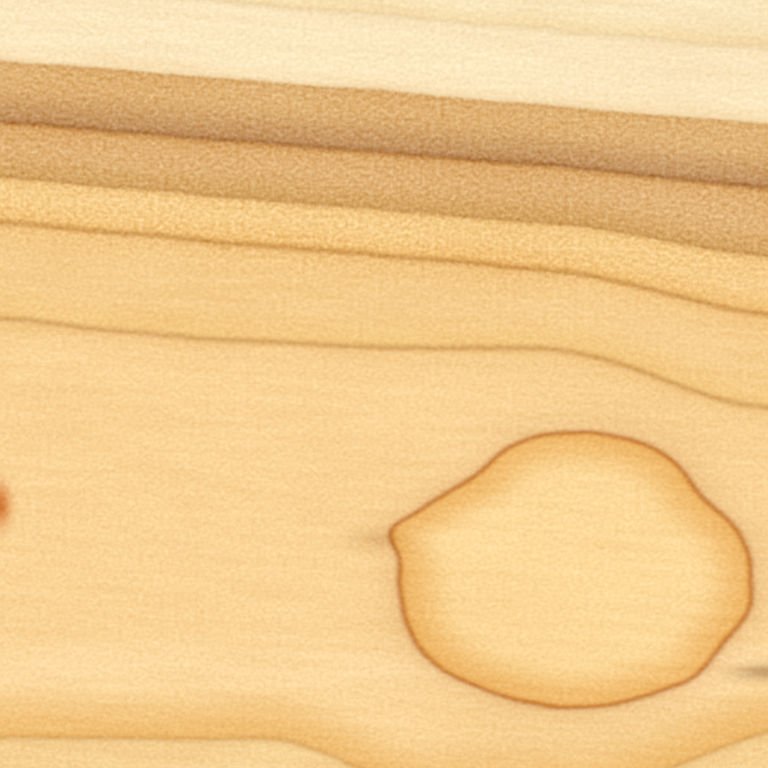
This texture is drawn by a Shadertoy shader. Its source:

```glsl
vec2 hashGradient(vec2 cell) {
    vec2 h = vec2(dot(cell, vec2(127.1, 311.7)), dot(cell, vec2(269.5, 183.3)));
    return 2.0 * fract(sin(h) * 43758.55) - 1.0;
}

float gradientNoise(vec2 p) {
    vec2 cell = floor(p), f = fract(p);
    vec2 w = f * f * f * (f * (f * 6.0 - 15.0) + 10.0);
    float a = dot(hashGradient(cell), f);
    float b = dot(hashGradient(cell + vec2(1, 0)), f - vec2(1, 0));
    float c = dot(hashGradient(cell + vec2(0, 1)), f - vec2(0, 1));
    float d = dot(hashGradient(cell + 1.0), f - 1.0);
    return mix(mix(a, b, w.x), mix(c, d, w.x), w.y);
}

float bump(float x, float centre, float width) {
    float t = (x - centre) / width;
    return exp(-t * t);
}

// Height of a growth ring: a sloped line that dips above the knot
float ringHeight(float x, float start, float slope, float dip) {
    return start + slope * x - dip * smoothstep(0.7, 1.03, x);
}

// Adds the band above a ring, a thin late-wood line and a warm stain below it
vec3 addRing(vec3 below, float d, vec3 near, vec3 far, float width, float line) {
    below -= line * vec3(0.2, 0.4, 0.6) * exp(min(d, 0.0) / 0.018);
    vec3 above = mix(near, far, smoothstep(0.0, width, d));
    vec3 col = mix(below, above, smoothstep(-0.003, 0.003, d));
    return col - line * vec3(0.7, 0.85, 0.8) * bump(d, 0.0, 0.0045);
}

// Signed distance to the lopsided knot outline, negative inside
float knotDistance(vec2 p) {
    p = (p - vec2(0.749, 0.258)) / vec2(0.228, 0.179);
    float angle = atan(p.y, p.x);
    float radius = 1.0
        - 0.11 * bump(angle, 2.3, 0.3)
        + 0.09 * bump(angle, 2.88, 0.13)
        - 0.10 * bump(angle, 0.63, 0.32)
        + 0.055 * bump(angle, -2.53, 0.35)
        + 0.03 * bump(angle, -0.27, 0.18)
        + 0.03 * bump(angle, -0.87, 0.16)
        + 0.012 * gradientNoise(p * 5.0);
    return (length(p) - radius) * 0.19;
}

void mainImage(out vec4 fragColor, in vec2 fragCoord) {
    vec2 uv = fragCoord / iResolution.xy;
    float x = uv.x;
    float y = uv.y + 0.004 * gradientNoise(uv * vec2(9.0, 5.0))
                   + 0.0015 * gradientNoise(uv * vec2(45.0, 20.0));

    // Growth rings, from the bottom up
    float lowRing = 0.038 - 0.07 * smoothstep(0.34, 0.58, x) + 0.085 * smoothstep(0.75, 1.05, x);
    vec3 col = addRing(vec3(0.97, 0.83, 0.59), y - lowRing,
        vec3(0.94, 0.74, 0.44), vec3(0.98, 0.83, 0.59), 0.08, 0.08);
    col += vec3(0.01, 0.025, 0.04) * bump(y, 0.13, 0.04);

    float archRing = ringHeight(x, 0.586, -0.124, 0.09) + 0.096 * x * x;
    col = addRing(col, y - archRing, vec3(0.96, 0.79, 0.51), vec3(0.97, 0.81, 0.56), 0.05, 0.14);
    col = addRing(col, y - ringHeight(x, 0.711, -0.086, 0.035),
        vec3(0.95, 0.76, 0.47), vec3(0.97, 0.81, 0.55), 0.04, 0.16);
    col = addRing(col, y - ringHeight(x, 0.768, -0.082, 0.02),
        vec3(0.84, 0.65, 0.39), vec3(0.89, 0.71, 0.48), 0.045, 0.07);
    col = addRing(col, y - ringHeight(x, 0.841, -0.08, 0.006),
        vec3(0.77, 0.58, 0.38), vec3(0.88, 0.70, 0.46), 0.055, 0.14);
    col = addRing(col, y - ringHeight(x, 0.922, -0.083, 0.0),
        vec3(0.98, 0.88, 0.70), vec3(0.99, 0.91, 0.75), 0.03, 0.04);
    col = addRing(col, y - ringHeight(x, 1.023, -0.086, 0.0),
        vec3(0.97, 0.87, 0.67), vec3(0.98, 0.90, 0.73), 0.03, 0.04);

    // Knot: warm rim, pale heart, thin outline and faint halo
    float d = knotDistance(uv);
    col -= vec3(0.05, 0.08, 0.08) * exp(-max(d, 0.0) / 0.018);
    vec3 heart = mix(vec3(0.94, 0.72, 0.41), vec3(0.99, 0.85, 0.60), smoothstep(0.0, 0.065, -d));
    col = mix(col, heart, smoothstep(0.003, -0.003, d));
    col -= vec3(0.13, 0.20, 0.19) * bump(d, 0.0, 0.004);

    // Small stains: reddish at the left edge, grey-brown beside the knot
    col -= vec3(0.15, 0.36, 0.38) * bump(x, 0.0, 0.013) * bump(uv.y, 0.342, 0.025);
    col -= vec3(0.22, 0.24, 0.22) * bump(x, 1.0, 0.04) * bump(uv.y, 0.125, 0.010);
    col -= vec3(0.06, 0.08, 0.08) * bump(x, 0.49, 0.035) * bump(uv.y, 0.298, 0.012);

    // Fibres along the grain and fine pore speckle, stronger in dark wood
    float along = uv.y + 0.06 * x;
    float fibre = gradientNoise(vec2(x * 7.0, along * 85.0))
                + 0.6 * gradientNoise(vec2(x * 18.0, along * 170.0));
    float speckle = gradientNoise(uv * vec2(150.0, 190.0))
                  + 0.5 * gradientNoise(uv * 260.0 + 31.0);
    float darkWood = smoothstep(0.66, 0.48, col.b) * smoothstep(0.64, 0.74, uv.y + 0.08 * x);
    col += vec3(0.018, 0.03, 0.042) * fibre * (1.0 - 0.6 * darkWood);
    col += vec3(0.04, 0.06, 0.08) * speckle * (1.0 + 1.2 * darkWood);
    col += vec3(0.01, 0.02, 0.03) * gradientNoise(uv * vec2(4.0, 9.0) + 7.0);

    fragColor = vec4(clamp(col, 0.0, 1.0), 1.0);
}
```
